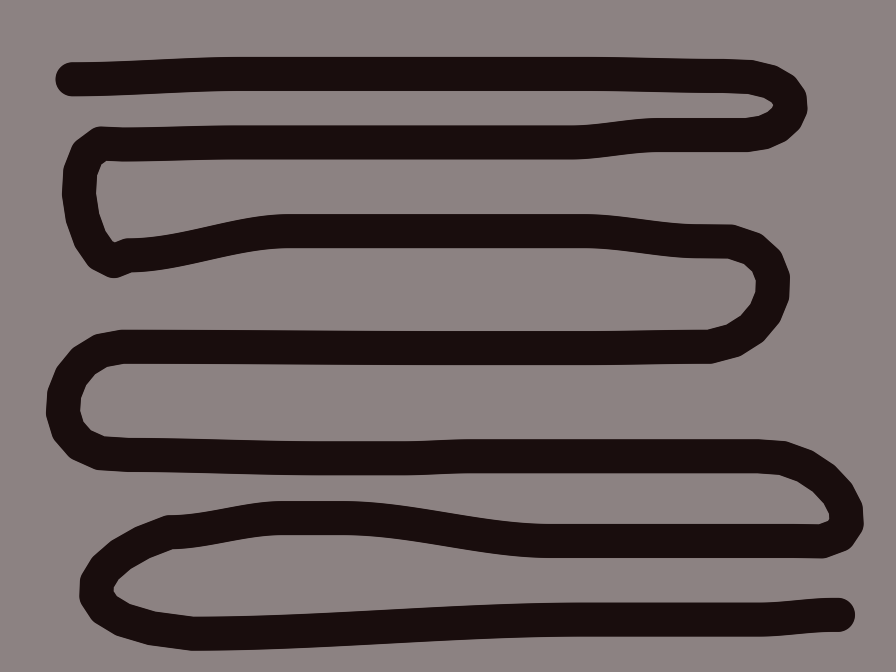
This pattern is drawn by a Shadertoy shader. Its source:

```glsl
// A thick hand-drawn line winding down the canvas in seven strands and six turns.
// Strands are eased height profiles, turns are cubic Bezier curves walked in segments.
// Lengths are in hundredths of the canvas height, with y measured from the top.

// Left and right end of each strand
const vec2 SPAN[7] = vec2[7](
    vec2(10.8, 107.6), vec2(18.2, 111.1), vec2(19.1, 104.2), vec2(18.2, 105.6),
    vec2(19.1, 112.8), vec2(25.2, 118.1), vec2(28.6, 124.7));

// Depth of each strand at its left end, middle and right end
const vec3 DEPTH[7] = vec3[7](
    vec3(11.8, 11.0, 11.3), vec3(21.5, 21.2, 20.1), vec3(38.0, 34.4, 35.9),
    vec3(51.6, 51.8, 51.6), vec3(67.7, 68.2, 67.9), vec3(79.2, 77.1, 80.5),
    vec3(94.3, 92.2, 91.5));

// Where the middle depth is reached, where it is left, where the right depth settles
const vec3 EASE[7] = vec3[7](
    vec3(36, 87, 107), vec3(35, 85, 98), vec3(43, 87, 104), vec3(68, 87, 105),
    vec3(48, 60, 70), vec3(42, 51, 82), vec3(87, 113, 124));

// Upper and lower Bezier handle of each turn
const vec4 HANDLES[6] = vec4[6](
    vec4(121.5, 10.8, 119.4, 19.8), vec4(6.9, 18.1, 12.5, 43.8),
    vec4(119.8, 34.2, 117.2, 50.3), vec4(7.8, 51.6, 4.7, 68.8),
    vec4(124.1, 67.0, 133.3, 82.5), vec4(12.2, 83.3, 7.8, 92.7));

float segmentDistance(vec2 p, vec2 a, vec2 b) {
    vec2 ab = b - a;
    float t = clamp(dot(p - a, ab) / dot(ab, ab), 0.0, 1.0);
    return length(p - a - ab * t);
}

// Strands are nearly level, so the point straight above or below is the closest
float strandDistance(vec2 p, vec2 span, vec3 depth, vec3 ease) {
    float x = clamp(p.x, span.x, span.y);
    float y = mix(depth.x, depth.y, smoothstep(span.x, ease.x, x));
    y = mix(y, depth.z, smoothstep(ease.y, ease.z, x));
    return length(p - vec2(x, y));
}

float turnDistance(vec2 p, vec2 a, vec2 b, vec2 c, vec2 d) {
    // Skip the curve when far outside the box around its control points
    vec2 low = min(min(a, b), min(c, d)) - 4.0;
    vec2 high = max(max(a, b), max(c, d)) + 4.0;
    if (any(lessThan(p, low)) || any(greaterThan(p, high))) return 1e3;

    float nearest = 1e3;
    vec2 from = a;
    for (int i = 1; i <= 9; i++) {
        float t = float(i) / 9.0, s = 1.0 - t;
        vec2 to = s * s * (s * a + 3.0 * t * b) + t * t * (3.0 * s * c + t * d);
        nearest = min(nearest, segmentDistance(p, from, to));
        from = to;
    }
    return nearest;
}

float pathDistance(vec2 p) {
    float nearest = 1e3;
    vec2 turnStart = vec2(0.0);
    for (int row = 0; row < 7; row++) {
        vec2 span = SPAN[row];
        vec3 depth = DEPTH[row];
        nearest = min(nearest, strandDistance(p, span, depth, EASE[row]));

        // Turns lie on the right after even rows and on the left after odd rows
        vec2 left = vec2(span.x, depth.x);
        vec2 right = vec2(span.y, depth.z);
        bool even = row % 2 == 0;
        if (row > 0) {
            vec4 handles = HANDLES[row - 1];
            vec2 turnEnd = even ? left : right;
            nearest = min(nearest, turnDistance(p, turnStart, handles.xy, handles.zw, turnEnd));
        }
        turnStart = even ? right : left;
    }
    return nearest;
}

void mainImage(out vec4 fragColor, in vec2 fragCoord) {
    float unit = 100.0 / iResolution.y;
    vec2 p = (fragCoord - 0.5 * iResolution.xy) * unit;
    p = vec2(66.67 + p.x, 50.0 - p.y);

    // Stroke with round ends, softened over about one pixel
    float edge = pathDistance(p) - 2.54;
    float ink = 1.0 - smoothstep(-0.6 * unit, 0.6 * unit, edge);

    vec3 ground = vec3(0.55, 0.51, 0.51);
    vec3 stroke = vec3(0.10, 0.05, 0.05);
    fragColor = vec4(mix(ground, stroke, ink), 1.0);
}
```
